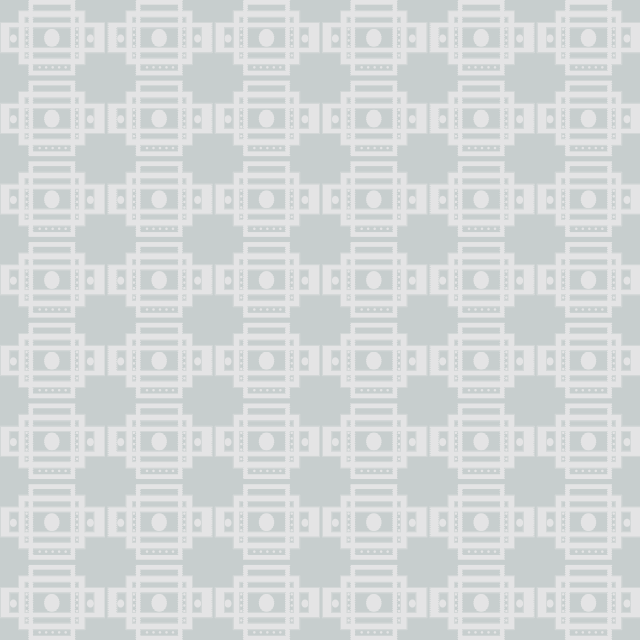
This pattern is drawn by a WebGL 1 fragment shader. Its source:

```glsl
precision highp float;
// Pale interlocked rectangular frames with oval bosses and bead rows, tiled on grey-green.

uniform vec2 u_resolution;

// Lengths are in design units: the canvas is UNITS wide and high.
const float UNITS = 768.0;
const vec2 CELL = vec2(128.8, 96.86);
const vec2 FIRST_CENTRE = vec2(62.2, 45.2);   // from the top left corner

const vec3 GROUND = vec3(0.780, 0.808, 0.808);
const vec3 PALE = vec3(0.896, 0.896, 0.898);

const vec2 TALL_OUTER = vec2(28.0, 45.3);
const vec2 TALL_HOLE = vec2(22.5, 39.6);
const vec2 MIDDLE_OUTER = vec2(39.4, 31.8);
const vec2 MIDDLE_HOLE = vec2(32.6, 25.0);
const vec2 WIDE_OUTER = vec2(62.2, 17.6);
const vec2 WIDE_HOLE = vec2(51.0, 12.3);
const float WIDE_SHIFT = 1.1;

const vec2 BOSS_RADII = vec2(9.2, 10.8);
const vec2 STUD_RADII = vec2(4.2, 4.8);
const float STUD_X = 46.2;
const float BEAD_RADIUS = 1.45;
const float BEAD_STEP = 7.8;
const float SIDE_BEAD_STEP = 6.7;
const float TOOTH_STEP = 2.7;
const float TOOTH_DEPTH = 0.9;
const float RIM_WIDTH = 1.2;
const float RIM_STRENGTH = 0.4;
const float SOFTNESS = 1.1;

float box(vec2 p, vec2 halfSize) {
  vec2 d = abs(p) - halfSize;
  return length(max(d, 0.0)) + min(max(d.x, d.y), 0.0);
}

float frame(vec2 p, vec2 outer, vec2 hole, float shift) {
  return max(box(p - vec2(shift, 0.0), outer), -box(p, hole));
}

float ellipse(vec2 p, vec2 radii) {
  return (length(p / radii) - 1.0) * min(radii.x, radii.y);
}

// Row of evenly spaced beads along x; last is the position of the end bead in steps.
float beads(vec2 p, float spacing, float last) {
  float slot = clamp(floor(p.x / spacing + last + 0.5) - last, -last, last);
  return length(vec2(p.x - slot * spacing, p.y)) - BEAD_RADIUS;
}

// Triangle wave used for the stepped, woven edges.
float teeth(float t) {
  return TOOTH_DEPTH * (abs(fract(t / TOOTH_STEP) - 0.5) * 2.0 - 0.5);
}

float coverage(float d, float width) {
  return clamp(0.5 - d / width, 0.0, 1.0);
}

void main() {
  vec2 uv = gl_FragCoord.xy / u_resolution;
  vec2 design = vec2(uv.x, 1.0 - uv.y) * UNITS;
  float edge = max(SOFTNESS, UNITS / min(u_resolution.x, u_resolution.y));

  // Local position, y upward, centred on the motif.
  vec2 grid = (design - FIRST_CENTRE) / CELL + 0.5;
  vec2 p = (fract(grid) - 0.5) * CELL * vec2(1.0, -1.0);
  float column = floor(grid.x);
  vec2 mirrored = vec2(abs(p.x), p.y);
  float tooth = teeth(p.y);

  // Three crossing frames; every third column has toothed outer ends.
  float toothedColumn = 1.0 - step(0.5, abs(mod(column, 3.0) - 1.0));
  float endTooth = tooth * toothedColumn * step(WIDE_HOLE.x, mirrored.x);
  float wide = frame(p + vec2(endTooth, 0.0), WIDE_OUTER, WIDE_HOLE, WIDE_SHIFT);
  float middle = frame(p, MIDDLE_OUTER, MIDDLE_HOLE, 0.0);
  float tall = frame(p + vec2(tooth, 0.0), TALL_OUTER, TALL_HOLE, 0.0);
  float shape = min(wide, min(middle, tall));

  // Central boss and side studs.
  shape = min(shape, ellipse(p + vec2(0.0, 0.3), BOSS_RADII) + 0.5 * tooth);
  shape = min(shape, ellipse(mirrored - vec2(STUD_X, -1.0), STUD_RADII));

  // Beads in the lower strip, the side slots and the lower corner cells.
  float slotX = 0.5 * (TALL_OUTER.x + MIDDLE_HOLE.x);
  float cornerY = -0.5 * (WIDE_OUTER.y + MIDDLE_HOLE.y);
  shape = min(shape, beads(p - vec2(1.0, -35.6), BEAD_STEP, 2.0));
  shape = min(shape, beads(vec2(p.y, mirrored.x - slotX), SIDE_BEAD_STEP, 1.5));
  shape = min(shape, length(mirrored - vec2(slotX, cornerY)) - BEAD_RADIUS);

  // Faint rim around the wide and middle frames.
  float rim = coverage(min(wide, middle) - RIM_WIDTH, edge) * RIM_STRENGTH;
  float ink = max(coverage(shape, edge), rim);
  gl_FragColor = vec4(mix(GROUND, PALE, ink), 1.0);
}
```
